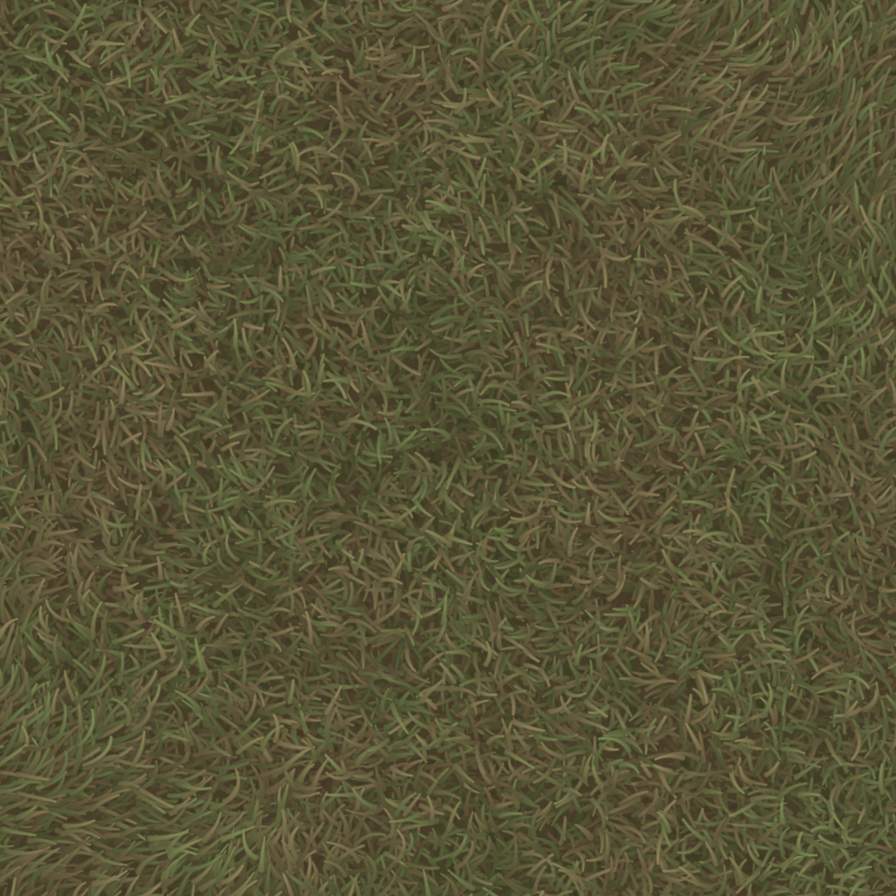
Reproduce this texture procedurally as a WebGL 2 fragment shader.

```glsl
#version 300 es
precision highp float;
precision highp int;
// A dense lawn seen from above: layers of short, bent, tapered blades.
// Each layer scatters one blade per grid cell and is painted over the last;
// blades grow longer and comb together towards two opposite corners.

uniform vec2 u_resolution;
out vec4 outColor;

const int LAYERS = 11;
const float CELL = 0.026;        // grid spacing, in canvas units
const float HALF_WIDTH = 0.0026; // blade half width
const float SOFTNESS = 0.0016;   // edge blur
const float TAU = 6.28319;

const vec3 SOIL = vec3(0.245, 0.216, 0.142);
const vec3 STRAW = vec3(0.505, 0.482, 0.335);
const vec3 DRY_TINT = vec3(1.04, 0.99, 0.98);
const vec3 GREEN_TINT = vec3(0.90, 1.03, 0.91);

// Three random values in 0..1 from integer coordinates.
vec3 hash3(ivec3 p) {
    uvec3 v = uvec3(p) * 1664525u + 1013904223u;
    v.x += v.y * v.z; v.y += v.z * v.x; v.z += v.x * v.y;
    v ^= v >> 16u;
    v.x += v.y * v.z; v.y += v.z * v.x; v.z += v.x * v.y;
    return vec3(v >> 8u) / exp2(24.0);
}

vec2 direction(float angle) {
    return vec2(cos(angle), sin(angle));
}

float cornerSlope(ivec2 corner, vec2 offset, int seed) {
    return dot(direction(TAU * hash3(ivec3(corner, seed)).x), offset);
}

// Gradient noise, roughly -0.7..0.7.
float gradientNoise(vec2 p, int seed) {
    ivec2 i = ivec2(floor(p));
    vec2 f = fract(p);
    vec2 s = f * f * f * (f * (f * 6.0 - 15.0) + 10.0);
    float low = mix(cornerSlope(i, f, seed),
                    cornerSlope(i + ivec2(1, 0), f - vec2(1, 0), seed), s.x);
    float high = mix(cornerSlope(i + ivec2(0, 1), f - vec2(0, 1), seed),
                     cornerSlope(i + ivec2(1, 1), f - vec2(1, 1), seed), s.x);
    return mix(low, high, s.y);
}

// How long and combed the grass is: 0 in the middle, 1 in the two corners.
float overgrowth(vec2 p) {
    float diagonal = abs(dot(p - 0.5, vec2(0.707)));
    return smoothstep(0.2, 0.55, diagonal + 0.1 * gradientNoise(p * 4.0, 901));
}

// Blade centred on the origin: x = coverage, y = shadow, z = place from root to tip.
vec3 blade(vec2 p, vec2 axis, float halfLength, float bend, float soft) {
    vec2 q = vec2(dot(p, axis), dot(p, vec2(-axis.y, axis.x)));
    float along = clamp(q.x / halfLength, -1.0, 1.0);
    q.y -= bend * halfLength * (along * along - 0.4);
    float d = length(vec2(max(abs(q.x) - halfLength, 0.0), q.y));
    float width = HALF_WIDTH * (0.75 - 0.3 * along);
    float cover = 1.0 - smoothstep(width - soft, width + soft, d);
    float shadow = max(1.0 - d / (2.4 * HALF_WIDTH), 0.0);
    return vec3(cover, shadow, 0.5 + 0.5 * along);
}

// Paints one layer over the surface, where x = tone and y = greenness.
vec2 paintLayer(vec2 surface, vec2 p, int layer, float lean, float wild, float soft) {
    float height = float(layer) / float(LAYERS - 1);
    vec2 grid = p / CELL + hash3(ivec3(layer, 17, 5)).xy;
    ivec2 home = ivec2(floor(grid));
    float spread = mix(2.7, 0.75, wild);
    for (int i = 0; i < 9; i++) {
        ivec2 cell = home + ivec2(i % 3, i / 3) - 1;
        vec3 place = hash3(ivec3(cell, layer));
        vec3 look = fract(place * 61.0);
        vec2 local = (grid - vec2(cell) - place.xy) * CELL;
        vec2 axis = direction(lean + (2.0 * place.z - 1.0) * spread);
        float halfLength = CELL * (mix(0.34, 0.68, look.z) + 0.17 * wild);
        vec3 b = blade(local, axis, halfLength, fract(look.z * 13.0) * 0.5 - 0.25, soft);

        float tone = mix(0.16, 0.84, height) + 0.64 * (look.x - 0.5);
        tone = max(tone, 0.0) * mix(0.65, 1.12, b.z);
        surface.x *= 1.0 - 0.22 * b.y;
        surface = mix(surface, vec2(tone, look.y), b.x);
    }
    return surface;
}

void main() {
    float scale = min(u_resolution.x, u_resolution.y);
    vec2 p = gl_FragCoord.xy / scale;
    float soft = max(SOFTNESS, 0.7 / scale);

    // Slowly varying growth, then the blades from the ground up.
    float wild = overgrowth(p);
    float lean = 1.0 + 2.0 * gradientNoise(p * 5.0, 902);
    vec2 surface = vec2(0.1, 0.2);
    for (int layer = 0; layer < LAYERS; layer++) {
        surface = paintLayer(surface, p, layer, lean, wild, soft);
    }

    // Broad patches of lighter and greener growth.
    float tone = surface.x * (1.0 + 0.3 * gradientNoise(p * 9.0, 903));
    float green = surface.y + 0.5 * gradientNoise(p * 5.0, 904);
    vec3 tint = mix(DRY_TINT, GREEN_TINT, smoothstep(0.15, 0.85, green));
    vec3 color = mix(SOIL, STRAW, clamp(tone, 0.0, 1.1)) * tint;
    outColor = vec4(color, 1.0);
}
```
